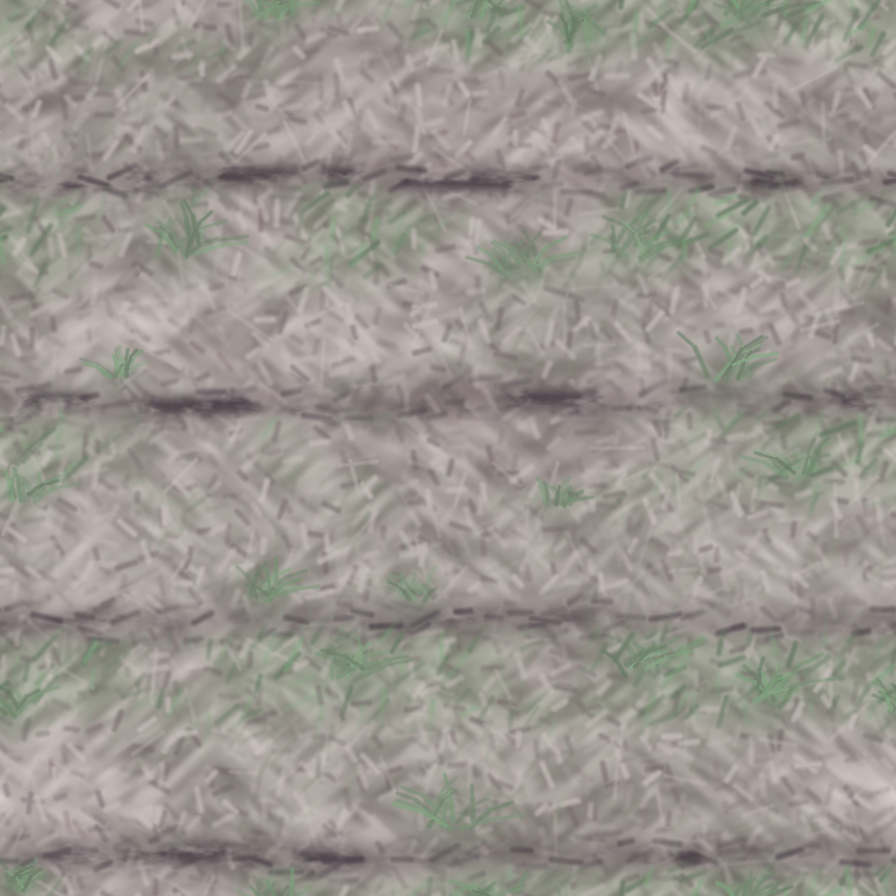
This texture is drawn by a Shadertoy shader. Its source:

```glsl
// Rough tilled field: four horizontal furrows with dry soil ridges between them.
// Wrapped noise shades the soil, wrapped random strokes form straw, crumbs and
// blades, and fans of curved blades make the grass tufts. The tile is seamless.

const float ROWS = 4.0;
const float FURROW_Y = 0.05;      // height of the lowest furrow
const int TUFTS_PER_ROW = 5;
const int BLADES = 13;

const vec3 SOIL = vec3(0.655, 0.615, 0.605);
const vec3 STRAW = vec3(0.79, 0.75, 0.74);
const vec3 CRUMB = vec3(0.44, 0.39, 0.40);
const vec3 SHADOW = vec3(0.29, 0.25, 0.28);
const vec3 MOSS = vec3(0.56, 0.60, 0.52);
const vec3 BLADE_DARK = vec3(0.39, 0.47, 0.38);
const vec3 BLADE_LIGHT = vec3(0.50, 0.66, 0.50);

float hash(vec2 p) {
    return fract(sin(dot(p, vec2(127.1, 311.7))) * 43758.5453);
}

// Value noise that wraps after the given whole number of cells.
float noise(vec2 p, vec2 cells, float seed) {
    vec2 i = floor(p), f = fract(p);
    f = f * f * (3.0 - 2.0 * f);
    vec2 a = mod(i, cells) + seed, b = mod(i + 1.0, cells) + seed;
    return mix(mix(hash(a), hash(vec2(b.x, a.y)), f.x),
               mix(hash(vec2(a.x, b.y)), hash(b), f.x), f.y);
}

float fbm(vec2 uv, vec2 cells, float seed) {
    float sum = 0.0, weight = 0.5;
    for (int i = 0; i < 4; i++) {
        sum += weight * noise(uv * cells, cells, seed + float(i) * 17.0);
        cells *= 2.0;
        weight *= 0.5;
    }
    return sum / 0.9375;
}

// Slanted noise; a whole-number shear keeps the wrap intact.
float fleck(vec2 uv, float shear, vec2 cells, float seed) {
    return noise(vec2(uv.x + shear * uv.y, uv.y) * cells, cells, seed);
}

float segment(vec2 p, vec2 a, vec2 b) {
    vec2 pa = p - a, ba = b - a;
    return length(pa - ba * clamp(dot(pa, ba) / dot(ba, ba), 0.0, 1.0));
}

// One soft stroke per cell; reach and width are in cell units.
float strokes(vec2 uv, float cells, float angle, float spread, float reach, float width, float seed) {
    vec2 p = uv * cells, id = floor(p);
    float cover = 0.0;
    for (int y = -1; y <= 1; y++)
    for (int x = -1; x <= 1; x++) {
        vec2 cell = id + vec2(x, y);
        vec2 key = mod(cell, cells) + seed;
        vec2 centre = cell + vec2(hash(key), hash(key + 5.3));
        float turn = angle + spread * (hash(key + 9.1) - 0.5);
        vec2 arm = reach * mix(0.4, 1.0, hash(key + 2.7)) * vec2(cos(turn), sin(turn));
        float d = segment(p, centre - arm, centre + arm);
        cover = max(cover, smoothstep(width, 0.0, d) * hash(key + 13.9));
    }
    return cover;
}

// Fan of bent blades rooted at the origin: x is coverage, y is brightness.
vec2 tuft(vec2 p, float size, float seed) {
    vec2 result = vec2(0.0);
    for (int i = 0; i < BLADES; i++) {
        vec2 key = vec2(float(i), seed);
        float lean = 1.45 + 2.3 * (hash(key) - 0.5);
        float len = size * mix(0.5, 1.0, hash(key + 3.1));
        vec2 root = size * vec2(0.9, 0.35) * (vec2(hash(key + 6.2), hash(key + 8.4)) - 0.5);
        vec2 bend = root + 0.6 * len * vec2(cos(lean), sin(lean));
        vec2 tip = bend + 0.5 * len * vec2(1.5 * cos(lean), 0.6 * sin(lean));
        float d = min(segment(p, root, bend), segment(p, bend, tip) + 0.0008);
        float cover = smoothstep(0.0048, 0.0008, d) * mix(0.45, 0.95, hash(key + 4.5));
        if (cover > result.x) result = vec2(cover, hash(key + 7.7));
    }
    return result;
}

void mainImage(out vec4 fragColor, in vec2 fragCoord) {
    vec2 uv = fragCoord / iResolution.xy;

    // Row coordinates: phase runs from one furrow up to the next.
    float wobble = 0.16 * (fbm(uv, vec2(3.0, 4.0), 21.0) - 0.5);
    float row = (uv.y - FURROW_Y) * ROWS + wobble;
    float phase = fract(row);
    float offset = (fract(row + 0.5) - 0.5) / ROWS;

    // Soil grain, slanting left or right in patches.
    float side = smoothstep(0.35, 0.65, noise(uv * 14.0, vec2(14.0), 31.0));
    float grain = mix(fleck(uv, 1.0, vec2(64.0, 44.0), 41.0), fleck(uv, -1.0, vec2(64.0, 44.0), 43.0), side);
    vec3 color = SOIL + 0.19 * (grain - 0.5) + 0.26 * (fbm(uv, vec2(12.0, 18.0), 51.0) - 0.5);

    // Mossy band below each furrow, broken into patches.
    float band = smoothstep(0.42, 0.72, phase) * smoothstep(1.0, 0.9, phase);
    float patches = smoothstep(0.34, 0.62, fbm(uv, vec2(5.0, 8.0), 61.0));
    float green = patches * (0.22 + 0.78 * band);
    color = mix(color, MOSS + 0.22 * (grain - 0.5), 0.65 * green);

    // Straw and crumbs.
    color = mix(color, CRUMB, 0.55 * strokes(uv, 38.0, 2.4, 2.4, 0.42, 0.24, 71.0));
    color = mix(color, STRAW, 0.75 * strokes(uv, 34.0, 1.3, 2.6, 0.45, 0.22, 83.0));
    color = mix(color, STRAW, 0.45 * strokes(uv, 20.0, 0.8, 3.1, 0.60, 0.09, 89.0));

    // Furrow: a soft hollow with broken dark clods along its floor.
    float hollow = exp(-pow(offset / 0.022, 2.0));
    float cut = exp(-pow(offset / 0.012, 2.0));
    float gaps = smoothstep(0.3, 0.6, noise(uv * vec2(9.0, 4.0), vec2(9.0, 4.0), 97.0));
    float clods = smoothstep(0.42, 0.74, fbm(uv, vec2(26.0, 48.0), 101.0));
    color = mix(color, CRUMB, 0.38 * hollow);
    color = mix(color, SHADOW, 0.9 * cut * clods * (0.3 + 0.7 * gaps));
    color = mix(color, SHADOW, 0.8 * hollow * strokes(uv, 36.0, 0.1, 1.0, 0.6, 0.24, 107.0));

    // Loose blades, mostly leaning right.
    color = mix(color, BLADE_DARK, 0.8 * green * strokes(uv, 30.0, 0.9, 1.2, 0.6, 0.17, 113.0));
    color = mix(color, BLADE_LIGHT, 0.6 * green * strokes(uv, 26.0, 1.1, 1.6, 0.55, 0.15, 127.0));

    // Tufts scattered along each row, mainly in the mossy band.
    for (int r = 0; r < int(ROWS); r++)
    for (int t = 0; t < TUFTS_PER_ROW; t++) {
        vec2 key = vec2(float(t), float(r) + 137.0);
        float place = mix(0.56, 0.86, hash(key + 1.9));
        if (hash(key + 4.3) < 0.25) place = 0.14;
        vec2 centre = vec2((float(t) + hash(key)) / float(TUFTS_PER_ROW),
                           FURROW_Y + (float(r) + place) / ROWS);
        vec2 p = fract(uv - centre + 0.5) - 0.5;
        float size = mix(0.03, 0.062, hash(key + 6.1));
        if (length(p) > 2.0 * size) continue;
        float glow = exp(-dot(p, p) / (0.5 * size * size));
        color = mix(color, BLADE_DARK, 0.3 * glow);
        vec2 blades = tuft(p, size, hash(key + 8.8) * 50.0);
        color = mix(color, mix(BLADE_DARK, BLADE_LIGHT, blades.y), 0.8 * blades.x);
    }

    fragColor = vec4(clamp(color, 0.0, 1.0), 1.0);
}
```
